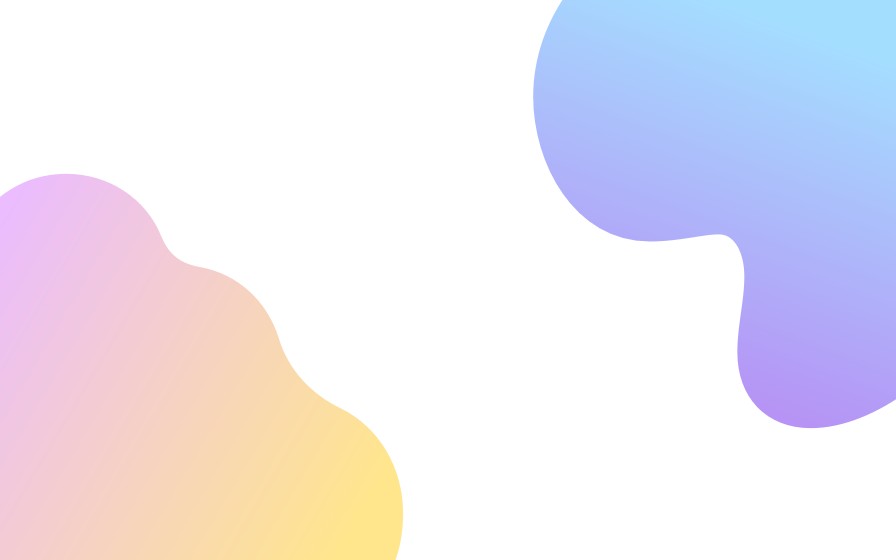
Reproduce this background procedurally as a WebGL 1 fragment shader.

```glsl
precision highp float;

uniform vec2 u_resolution;

const vec2 CANVAS = vec2(7.68, 4.8);
const int CURVE_STEPS = 16;

const vec3 PAPER = vec3(1.0);
const vec3 SKY = vec3(0.643, 0.871, 1.0);
const vec3 VIOLET = vec3(0.714, 0.576, 0.961);
const vec3 PINK = vec3(0.922, 0.737, 0.996);
const vec3 YELLOW = vec3(1.0, 0.902, 0.549);

// Outline state: x = squared distance, y = side (+1 outside, -1 inside)
vec2 addEdge(vec2 outline, vec2 p, vec2 a, vec2 b) {
  vec2 ab = b - a;
  vec2 ap = p - a;
  vec2 away = ap - ab * clamp(dot(ap, ab) / dot(ab, ab), 0.0, 1.0);
  bool spans = (a.y > p.y) != (b.y > p.y);
  bool crosses = spans && ap.x * abs(ab.y) < ab.x * ap.y * sign(ab.y);
  return vec2(min(outline.x, dot(away, away)), crosses ? -outline.y : outline.y);
}

vec2 cubic(vec2 a, vec2 b, vec2 c, vec2 d, float t) {
  float s = 1.0 - t;
  return s * s * (s * a + 3.0 * t * b) + t * t * (3.0 * s * c + t * d);
}

vec2 addCurve(vec2 outline, vec2 p, vec2 a, vec2 b, vec2 c, vec2 d) {
  vec2 previous = a;
  for (int i = 1; i <= CURVE_STEPS; i++) {
    vec2 next = cubic(a, b, c, d, float(i) / float(CURVE_STEPS));
    outline = addEdge(outline, p, previous, next);
    previous = next;
  }
  return outline;
}

float signedDistance(vec2 outline) {
  return outline.y * sqrt(outline.x);
}

// Blob hanging from the upper right corner
float upperBlob(vec2 p) {
  vec2 top = vec2(4.89, -0.1);
  vec2 left = vec2(4.57, 0.83);
  vec2 belly = vec2(5.57, 2.07);
  vec2 shoulder = vec2(6.18, 2.01);
  vec2 notch = vec2(6.38, 2.37);
  vec2 waist = vec2(6.32, 3.02);
  vec2 foot = vec2(6.95, 3.67);
  vec2 exit = vec2(7.8, 3.34);
  vec2 corner = vec2(7.8, -0.1);

  vec2 o = vec2(100.0, 1.0);
  o = addCurve(o, p, top, vec2(4.68, 0.18), vec2(4.57, 0.50), left);
  o = addCurve(o, p, left, vec2(4.57, 1.40), vec2(4.92, 2.07), belly);
  o = addCurve(o, p, belly, vec2(5.83, 2.07), vec2(6.06, 2.00), shoulder);
  o = addCurve(o, p, shoulder, vec2(6.30, 2.02), vec2(6.38, 2.17), notch);
  o = addCurve(o, p, notch, vec2(6.38, 2.58), vec2(6.32, 2.79), waist);
  o = addCurve(o, p, waist, vec2(6.32, 3.41), vec2(6.57, 3.67), foot);
  o = addCurve(o, p, foot, vec2(7.23, 3.67), vec2(7.53, 3.54), exit);
  o = addEdge(o, p, exit, corner);
  return signedDistance(addEdge(o, p, corner, top));
}

// Blob stepping down from the left edge
float lowerBlob(vec2 p) {
  vec2 entry = vec2(-0.1, 1.78);
  vec2 crown = vec2(0.57, 1.49);
  vec2 slope = vec2(1.38, 2.02);
  vec2 step1 = vec2(1.72, 2.29);
  vec2 drop = vec2(2.39, 2.90);
  vec2 step2 = vec2(2.92, 3.50);
  vec2 right = vec2(3.455, 4.40);
  vec2 exit = vec2(3.35, 4.9);
  vec2 corner = vec2(-0.1, 4.9);

  vec2 o = vec2(100.0, 1.0);
  o = addCurve(o, p, entry, vec2(0.08, 1.59), vec2(0.31, 1.49), crown);
  o = addCurve(o, p, crown, vec2(0.93, 1.49), vec2(1.25, 1.70), slope);
  o = addCurve(o, p, slope, vec2(1.45, 2.19), vec2(1.55, 2.26), step1);
  o = addCurve(o, p, step1, vec2(2.04, 2.35), vec2(2.29, 2.58), drop);
  o = addCurve(o, p, drop, vec2(2.47, 3.17), vec2(2.67, 3.38), step2);
  o = addCurve(o, p, step2, vec2(3.25, 3.66), vec2(3.455, 4.01), right);
  o = addCurve(o, p, right, vec2(3.455, 4.58), vec2(3.42, 4.75), exit);
  o = addEdge(o, p, exit, corner);
  return signedDistance(addEdge(o, p, corner, entry));
}

vec3 linearGradient(vec2 p, vec2 from, vec2 to, vec3 first, vec3 last) {
  vec2 axis = to - from;
  return mix(first, last, clamp(dot(p - from, axis) / dot(axis, axis), 0.0, 1.0));
}

float coverage(float distance, float pixel) {
  return clamp(0.5 - distance / pixel, 0.0, 1.0);
}

void main() {
  // Canvas units with y running downward
  vec2 p = gl_FragCoord.xy / u_resolution * CANVAS;
  p.y = CANVAS.y - p.y;
  float pixel = CANVAS.y / u_resolution.y;

  vec3 cool = linearGradient(p, vec2(6.9, 0.25), vec2(5.81, 3.26), SKY, VIOLET);
  vec3 warm = linearGradient(p, vec2(0.0, 1.9), vec2(3.41, 3.92), PINK, YELLOW);

  vec3 color = mix(PAPER, cool, coverage(upperBlob(p), pixel));
  color = mix(color, warm, coverage(lowerBlob(p), pixel));
  gl_FragColor = vec4(color, 1.0);
}
```
